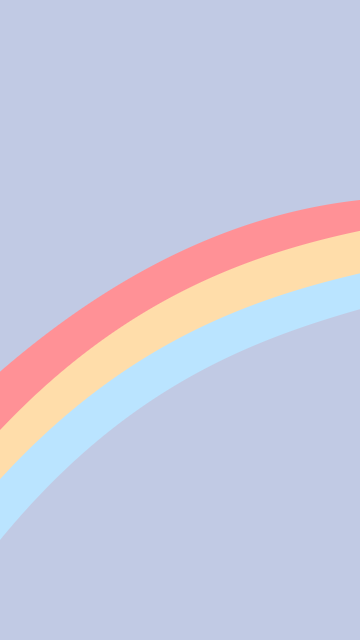
A WebGL 1 fragment shader for this background:

```glsl
precision highp float;

uniform vec2 u_resolution;

const vec3 SKY = vec3(0.757, 0.792, 0.894);
const vec3 CORAL = vec3(1.0, 0.569, 0.588);
const vec3 PEACH = vec3(1.0, 0.867, 0.667);
const vec3 ICE_BLUE = vec3(0.729, 0.894, 1.0);

// Edge heights at x = 0, 1/3, 2/3 and 1, in canvas heights
const vec4 CORAL_TOP = vec4(0.4193, 0.5564, 0.6449, 0.6875);
const vec4 PEACH_TOP = vec4(0.3281, 0.4879, 0.5850, 0.6393);
const vec4 BLUE_TOP = vec4(0.2513, 0.4158, 0.5156, 0.5729);
const vec4 BLUE_BOTTOM = vec4(0.1563, 0.3394, 0.4505, 0.5169);

// Cubic through four evenly spaced heights
float arcHeight(vec4 h, float x) {
  float t = 3.0 * x;
  float d1 = h.y - h.x;
  float d2 = h.z - 2.0 * h.y + h.x;
  float d3 = h.w - 3.0 * h.z + 3.0 * h.y - h.x;
  return h.x + t * (d1 + (t - 1.0) * (d2 / 2.0 + (t - 2.0) * d3 / 6.0));
}

// Smooth coverage of the area below an arc, one pixel wide at its edge
float below(vec4 arc, vec2 uv) {
  const float STEP = 0.01;
  float rise = arcHeight(arc, uv.x + STEP) - arcHeight(arc, uv.x - STEP);
  float slope = rise / (2.0 * STEP) * u_resolution.y / u_resolution.x;
  float gap = (arcHeight(arc, uv.x) - uv.y) * u_resolution.y;
  return clamp(gap / sqrt(1.0 + slope * slope) + 0.5, 0.0, 1.0);
}

void main() {
  vec2 uv = gl_FragCoord.xy / u_resolution;

  // Layer the bands from the outer arc inward
  vec3 color = mix(SKY, CORAL, below(CORAL_TOP, uv));
  color = mix(color, PEACH, below(PEACH_TOP, uv));
  color = mix(color, ICE_BLUE, below(BLUE_TOP, uv));
  color = mix(color, SKY, below(BLUE_BOTTOM, uv));

  gl_FragColor = vec4(color, 1.0);
}
```
